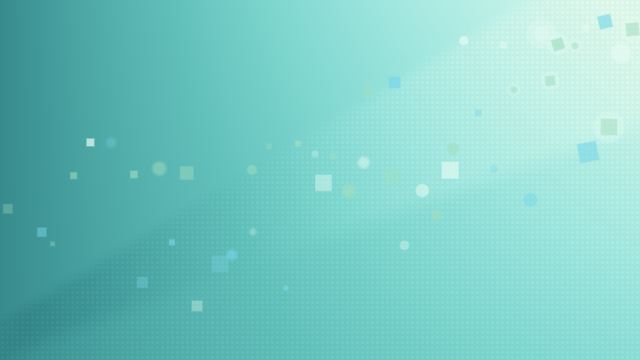
Reproduce this background procedurally as a Shadertoy shader.

```glsl
// Teal backdrop: diagonal light beam, fine mesh and drifting square and round flakes.

// Colour ramp from deep teal to pale mint
const vec3 RAMP[7] = vec3[7](
    vec3(0.21, 0.53, 0.54), vec3(0.30, 0.66, 0.65), vec3(0.39, 0.76, 0.74),
    vec3(0.51, 0.85, 0.82), vec3(0.64, 0.91, 0.88), vec3(0.77, 0.95, 0.91),
    vec3(0.87, 0.97, 0.92));

// Flake tints
const vec3 SKY   = vec3(0.47, 0.84, 0.91);
const vec3 WHITE = vec3(0.90, 0.98, 0.95);
const vec3 SAGE  = vec3(0.63, 0.87, 0.75);

// Beam edges: height at the left side, slope
const vec2 BEAM_TOP = vec2(0.10, 0.61);
const vec2 BEAM_LOW = vec2(0.01, 0.36);
const float BEAM_GAIN = 0.45;

const float MESH_CELLS = 72.0;
const float MESH_DEPTH = 0.035;
const int   FLAKES = 48;
const float FLAKE_LINE = 0.29;    // mean flake height at the left
const float FLAKE_RISE = 0.42;    // rise of that mean across the width
const float FLAKE_SPREAD = 0.62;
const float TAU = 6.28319;

vec3 hash3(float n) {
    vec3 p = fract(n * vec3(0.1031, 0.1130, 0.0973));
    p += dot(p, p.yzx + 33.33);
    return fract((p.xxy + p.yzz) * p.zyx);
}

vec3 rampColor(float level) {
    vec3 color = RAMP[0];
    for (int i = 1; i < 7; i++)
        color = mix(color, RAMP[i], clamp(level - float(i - 1), 0.0, 1.0));
    return color;
}

float boxDistance(vec2 p, float halfSize) {
    vec2 d = abs(p) - halfSize;
    return length(max(d, 0.0)) + min(max(d.x, d.y), 0.0);
}

float below(vec2 p, vec2 edge, float blur) {
    return smoothstep(-blur, blur, edge.x + edge.y * p.x - p.y);
}

float mesh(vec2 p) {
    vec2 wave = 0.5 + 0.5 * cos(TAU * p * MESH_CELLS);
    return max(wave.x, wave.y);
}

// Blends one flake into the colour
vec3 addFlake(vec3 color, vec2 p, float index, float aspect) {
    float pixel = 1.0 / iResolution.y;
    vec3 place = hash3(index * 7.0 + 3.0);
    vec3 look  = hash3(index * 13.0 + 91.0);

    // Place: evenly dealt across, scattered about a rising line
    float across = (index + place.x) / float(FLAKES);
    across = pow(across, 0.8);
    float height = FLAKE_LINE + FLAKE_RISE * across + FLAKE_SPREAD * (place.y - 0.5);
    vec2 q = p - vec2(across * aspect, height);

    // Shape: rounded square or disc, larger and more tilted to the right
    float size = mix(0.007, 0.022, place.z * place.z) * mix(0.85, 1.4, across);
    float tilt = (look.z - 0.5) * step(0.75, across);
    q = mat2(cos(tilt), -sin(tilt), sin(tilt), cos(tilt)) * q;
    bool round = look.x > 0.58;
    float d = round ? length(q) - size : boxDistance(q, size);
    float blur = pixel + 0.004 * step(0.8, look.x);
    float cover = 1.0 - smoothstep(-blur, blur, d);

    // Tint and faint pale disc behind some flakes
    vec3 tint = look.y < 0.4 ? SKY : (look.y < 0.7 ? WHITE : SAGE);
    float opacity = mix(0.3, 0.75, look.z);
    float disc = 1.0 - smoothstep(-0.003, 0.003, length(q) - size * 1.9);
    float discOpacity = 0.3 * step(0.8, across) * step(0.55, look.y);
    color = mix(color, WHITE, disc * discOpacity);
    return mix(color, tint, cover * opacity);
}

void mainImage(out vec4 fragColor, in vec2 fragCoord) {
    vec2 uv = fragCoord / iResolution.xy;
    vec2 p = fragCoord / iResolution.y;
    float aspect = iResolution.x / iResolution.y;

    // Base light, strongest at the upper right
    float level = 0.1 + uv.x * mix(3.2, 5.7, uv.y) + 1.4 * uv.x * (1.0 - uv.x);

    // Beam: brighter on the right, a soft shade on the left
    float underTop = below(p, BEAM_TOP, 0.035);
    float beam = underTop * (1.0 - below(p, BEAM_LOW, 0.045));
    level += BEAM_GAIN * beam * mix(-0.7, 1.0, smoothstep(0.1, 0.75, uv.x));
    vec3 color = rampColor(level);

    // Mesh under the upper beam edge
    color -= MESH_DEPTH * underTop * (mesh(p) - 0.6);

    for (int i = 0; i < FLAKES; i++)
        color = addFlake(color, p, float(i), aspect);

    fragColor = vec4(clamp(color, 0.0, 1.0), 1.0);
}
```
